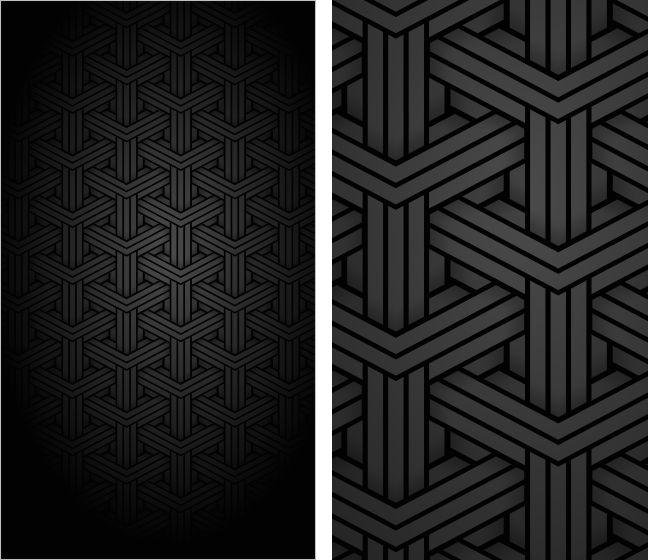
Left: the whole. Right: its middle third, enlarged.
Write a Shadertoy shader that draws this pattern.

```glsl
#define COLUMN 0.1713             // column spacing, in canvas widths
#define ROW 0.1806                // vertical period, in canvas widths
#define ANCHOR vec2(0.572, 0.884) // centre of one tripod
#define STRIP 0.126               // strip pitch, in column spacings
#define GAP 0.125                 // half seam width, in strips
#define GLOW_CENTRE vec2(0.535, 0.55)
#define GLOW_RADIUS vec2(0.53, 0.485)
#define PEAK 0.295
#define FRAME 0.0035
#define INK vec3(0.008)
#define FRAME_COLOUR vec3(0.75, 0.75, 0.76)

const float SIN60 = 0.8660254;

// Distance to the nearest edge between parallel strips
float stripSeam(float across) {
    return 0.5 - abs(across - round(across));
}

// Seam distance in strips (x) and shade (y) of interlocked three-armed stars
vec2 weave(vec2 q) {
    // Distances to the sides of the enclosing lattice triangle
    vec3 lattice = vec3(q.x, dot(q, vec2(-0.5, SIN60)), dot(q, vec2(-0.5, -SIN60))) / SIN60;
    vec3 side = fract(lattice);
    bool flipped = side.x + side.y + side.z > 1.5;
    if (flipped) side = (1.0 - side).yxz;
    side /= STRIP;
    int stem = flipped ? 1 : 0;
    float height = 1.0 / STRIP;

    // Full arms first, then short infill pieces, in pinwheel order
    bool infill = min(side.x, min(side.y, side.z)) >= 1.5;
    float limit = infill ? 2.5 : 1.5;
    int owner = -1;
    for (int i = 0; i < 3; i++) {
        if (side[i] < limit && side[(i + 1) % 3] >= limit) owner = i;
    }
    if (owner < 0) return vec2(-1.0, 1.0);

    float across = side[owner];
    float ahead = side[(owner + 1) % 3];
    float tip = ahead - limit;
    float seam = min(stripSeam(across), tip * 0.75);
    float shade = mix(0.72, 1.0, smoothstep(0.0, 1.4, tip));

    if (infill) {
        seam = min(seam, side[(owner + 2) % 3] - 1.5);
        shade *= 0.88;
    } else if (owner == stem) {
        // Stem begins below the continuous chevrons
        float top = height - ahead;
        seam = top < 0.5 ? 0.5 - top : min(seam, top - 0.5);
    } else if (across > 0.5) {
        // Lowest strip of an arm butts against the stem
        float spine = height - side[stem];
        seam = spine < 1.5 ? min(stripSeam(spine), across - 0.5)
                           : min(seam, spine - 1.5);
    }
    return vec2(seam, shade);
}

void mainImage(out vec4 fragColor, in vec2 fragCoord) {
    vec2 uv = fragCoord / iResolution.x;
    vec2 size = iResolution.xy / iResolution.x;
    float pixel = 1.0 / iResolution.x;

    // Strips with smoothed seams
    vec2 q = (uv - ANCHOR) / vec2(COLUMN / SIN60, ROW);
    vec2 cell = weave(q);
    float blur = 0.6 * pixel / (COLUMN * STRIP);
    float strip = smoothstep(GAP - blur, GAP + blur, cell.x);

    // Elliptical light falling off to black
    float radius = length((uv / size - GLOW_CENTRE) / GLOW_RADIUS);
    float light = PEAK * max(0.0, 1.0 - 0.9 * radius);
    vec3 colour = mix(INK, max(INK, vec3(light * cell.y)), strip);

    // Thin pale frame
    vec2 margin = min(uv, size - uv);
    float edge = min(margin.x, margin.y);
    float frame = 1.0 - smoothstep(FRAME - 0.5 * pixel, FRAME + 0.5 * pixel, edge);
    fragColor = vec4(mix(colour, FRAME_COLOUR, frame), 1.0);
}
```
